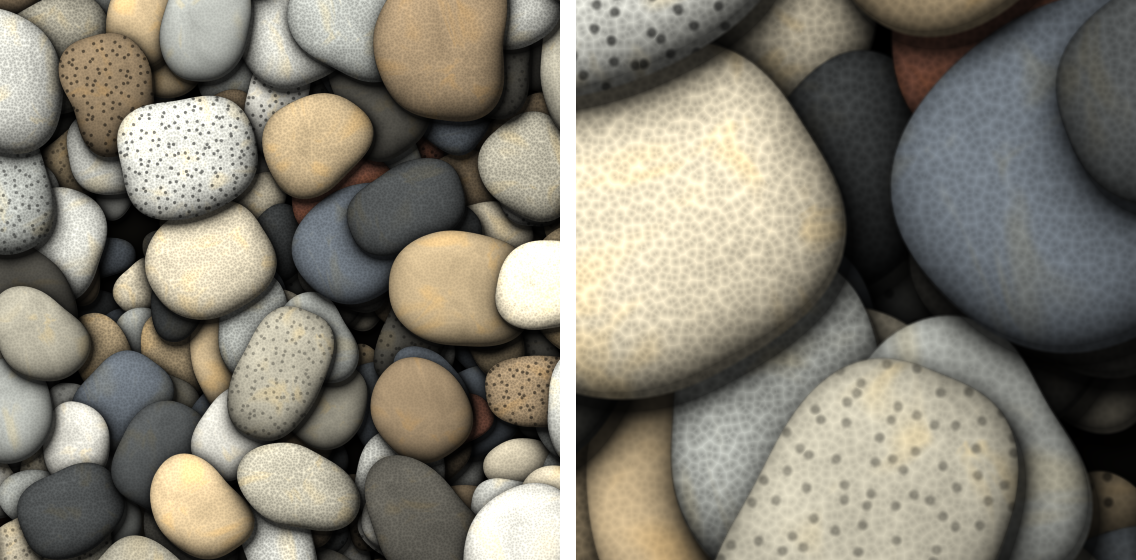
Left, the full canvas; right, a detail of the centre.
This texture is drawn by a WebGL 2 fragment shader. Its source:

```glsl
#version 300 es
precision highp float;

uniform vec2 u_resolution;
out vec4 fragColor;

#define LAYERS 5
#define CELL_SMALL 0.105
#define CELL_LARGE 0.215
#define TOP_DENSITY 0.62
#define JITTER 0.6
#define SHADOW_DEPTH 0.80
#define SHADOW_WIDTH 0.012
#define GRAIN 0.26
#define EXPOSURE 1.12

const vec3 LIGHT = vec3(-0.24, 0.44, 0.86);

const vec3 STONES[10] = vec3[10](
    vec3(0.98, 0.97, 0.92), vec3(0.97, 0.92, 0.80), vec3(0.89, 0.89, 0.85),
    vec3(0.76, 0.77, 0.74), vec3(0.79, 0.70, 0.55), vec3(0.60, 0.52, 0.41),
    vec3(0.30, 0.31, 0.31), vec3(0.43, 0.46, 0.49), vec3(0.35, 0.34, 0.31),
    vec3(0.68, 0.66, 0.59));
const vec3 RUST = vec3(0.70, 0.46, 0.37);

vec4 hash4(vec3 p) {
    vec4 q = fract(p.xyzx * vec4(0.1031, 0.1030, 0.0973, 0.1099));
    q += dot(q, q.wzxy + 33.33);
    return fract((q.xxyz + q.yzzw) * q.zywx);
}

mat2 rotation(float a) {
    float c = cos(a), s = sin(a);
    return mat2(c, s, -s, c);
}

// Distance to the nearest scattered point
float cellular(vec2 p) {
    vec2 id = floor(p);
    float nearest = 2.0;
    for (int y = -1; y <= 1; y++)
        for (int x = -1; x <= 1; x++) {
            vec2 cell = id + vec2(x, y);
            nearest = min(nearest, length(cell + hash4(vec3(cell, 7.0)).xy - p));
        }
    return nearest;
}

// Soft mottling from layered, warped sines, about -1 to 1
float mottle(vec2 p) {
    float sum = 0.0, amp = 0.5;
    for (int i = 0; i < 4; i++) {
        p = rotation(1.1) * p * 1.7 + 0.8 * sin(p.yx * 1.3);
        sum += amp * sin(p.x) * sin(p.y + 1.7);
        amp *= 0.7;
    }
    return sum;
}

// Rounded, slightly lopsided outline: x = signed distance, y = 0 centre to 1 rim
vec2 pebble(vec2 p, vec2 radii, vec4 form) {
    p = rotation(form.x * 6.2832) * p + 1e-5;
    float power = mix(2.0, 2.9, form.y);
    vec2 q = pow(abs(p) / radii, vec2(power));
    float angle = atan(p.y, p.x);
    float rim = pow(q.x + q.y, 1.0 / power);
    rim *= 1.0 + 0.075 * form.z * sin(3.0 * angle + 6.3 * form.w)
               + 0.045 * form.w * sin(2.0 * angle + 6.3 * form.z)
               + 0.012 * sin(5.0 * angle + 9.0 * form.y);
    return vec2((rim - 1.0) * length(p) / max(rim, 1e-4), rim);
}

void main() {
    float unit = min(u_resolution.x, u_resolution.y);
    vec2 p = gl_FragCoord.xy / unit;
    float edge = max(0.0013, 0.7 / unit);

    // Fine surface detail shared by all stones
    float grain = cellular(p * 210.0) - 0.5;
    float pits = 1.0 - smoothstep(0.08, 0.27, cellular(p * 62.0));
    vec3 color = vec3(0.06, 0.055, 0.045);

    // Pile the stones up, small ones below and large ones on top
    for (int k = 0; k < LAYERS; k++) {
        float level = float(k) / float(LAYERS - 1);
        float size = mix(CELL_SMALL, CELL_LARGE, level);
        mat2 turn = rotation(float(k) * 1.9 + 0.4);
        vec2 grid = turn * p / size + 17.3 * float(k) + 40.0;

        for (int n = 0; n < 9; n++) {
            vec2 cell = floor(grid) + vec2(n % 3, n / 3) - 1.0;
            vec4 place = hash4(vec3(cell, float(k) + 1.0));
            if (place.z > mix(1.0, TOP_DENSITY, level)) continue;
            vec4 form = hash4(vec3(cell, float(k) + 21.0));
            vec4 look = hash4(vec3(cell, float(k) + 51.0));

            vec2 centre = cell + 0.5 + JITTER * (place.xy - 0.5);
            vec2 local = (grid - centre) * turn * size;
            float longest = size * mix(0.44, 0.66, place.w);
            vec2 radii = longest * vec2(1.0, mix(0.56, 0.88, look.w));
            if (length(local) > longest * 1.2 + 0.06) continue;

            // Contact shadow on whatever lies beneath
            float shadowDist = pebble(local - vec2(0.004, -0.007), radii, form).x;
            color *= 1.0 - SHADOW_DEPTH * exp(-max(shadowDist, 0.0) / SHADOW_WIDTH);

            vec2 shape = pebble(local, radii, form);
            float cover = 1.0 - smoothstep(-edge, edge, shape.x);
            if (cover <= 0.0) continue;

            // Stone colour with mottling, grain and occasional pits
            vec3 albedo = STONES[int(look.x * 9.999)];
            if (look.y > 0.965) albedo = RUST;
            albedo *= mix(0.88, 1.1, look.z) * mix(0.78, 1.0, level);
            float patches = mottle(local * 24.0 + look.yz * 50.0);
            albedo *= 1.0 + 0.09 * patches + GRAIN * mix(0.35, 1.3, look.y) * grain;
            albedo *= mix(vec3(1.0), vec3(1.02, 0.98, 0.90), smoothstep(0.1, 0.8, patches));
            albedo *= 1.0 - 0.5 * pits * smoothstep(0.72, 0.95, form.y);

            // Domed body lit from above
            float slope = pow(min(shape.y, 1.0), 2.6);
            vec3 normal = vec3(normalize(local + 1e-5) * slope, sqrt(1.0 - slope * slope));
            float light = 0.24 + 0.90 * max(dot(normal, LIGHT), 0.0);
            color = mix(color, albedo * light * EXPOSURE, cover);
        }
    }
    fragColor = vec4(clamp(color, 0.0, 1.0), 1.0);
}
```
